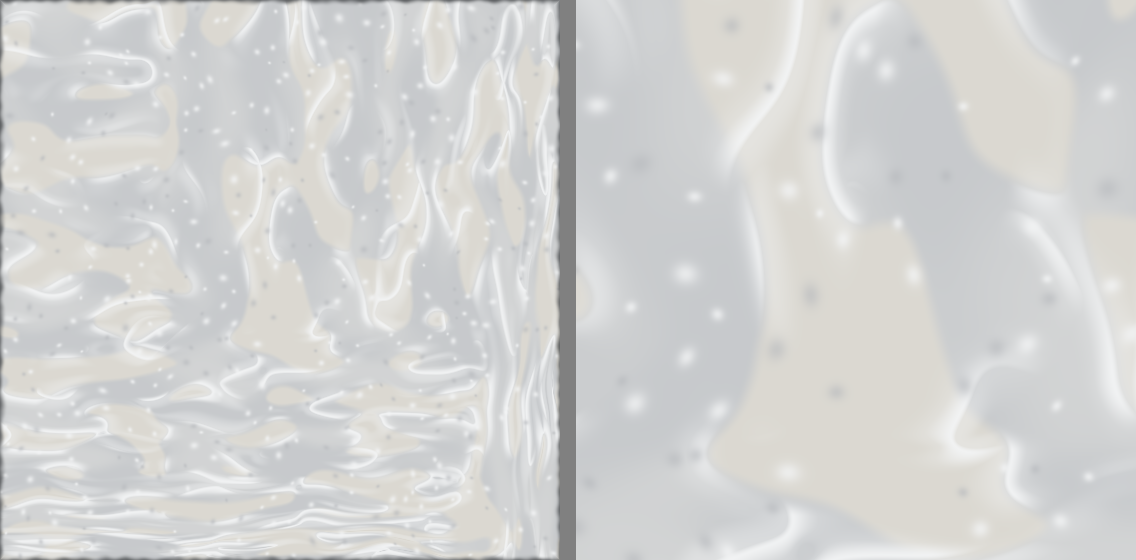
Left, the full canvas; right, a detail of the centre.
Reproduce this pattern procedurally as a Shadertoy shader.

```glsl
// Pale abstract relief: grey and beige patches with white, one-sided brush strokes.
// Noise is stretched sideways or upright by region and packed towards the bottom and
// right; its contours become patches and strokes, then specks and a dark rim are added.

const vec3 GREY_DEEP  = vec3(0.780, 0.790, 0.800);
const vec3 GREY_PALE  = vec3(0.822, 0.828, 0.830);
const vec3 BEIGE      = vec3(0.858, 0.848, 0.820);
const vec3 WHITE      = vec3(0.950, 0.955, 0.958);
const vec3 SPECK_DARK = vec3(0.715, 0.725, 0.740);
const vec3 RIM        = vec3(0.300, 0.310, 0.320);

const float BEIGE_LEVEL  = 0.09;   // higher gives less beige
const float STROKE_WIDTH = 0.011;  // soft side of a stroke
const float STROKE_EDGE  = 0.003;  // crisp side of a stroke
const float HALO_WIDTH   = 0.019;
const float WOBBLE       = 0.022;
const float SPECK_GRID   = 30.0;
const float RIM_WIDTH    = 0.013;

vec2 hash2(vec2 p) {
    vec2 q = vec2(dot(p, vec2(127.1, 311.7)), dot(p, vec2(269.5, 183.3)));
    return fract(sin(q) * 43758.5453);
}

float cornerSlope(vec2 cell, vec2 f, vec2 corner) {
    float angle = 6.2832 * hash2(cell + corner).x;
    return dot(vec2(cos(angle), sin(angle)), f - corner);
}

// Gradient noise, roughly -0.6 to 0.6
float noise(vec2 p) {
    vec2 i = floor(p), f = fract(p);
    vec2 u = f * f * f * (f * (f * 6.0 - 15.0) + 10.0);
    float low  = mix(cornerSlope(i, f, vec2(0, 0)), cornerSlope(i, f, vec2(1, 0)), u.x);
    float high = mix(cornerSlope(i, f, vec2(0, 1)), cornerSlope(i, f, vec2(1, 1)), u.x);
    return mix(low, high, u.y);
}

// 0 where features lie flat, 1 where they stand upright
float uprightness(vec2 p) {
    float region = max(min(p.x - 0.33, p.y - 0.42), p.x - 0.82);
    return smoothstep(-0.05, 0.05, region + 0.12 * noise(p * 5.0 + 3.0));
}

// Directional noise, finer towards the bottom and the right
float field(vec2 p, float seed) {
    vec2 flatSpace = vec2(6.5 * p.x, 5.0 * log(max(p.y, 0.0) + 0.1) + 5.0 * p.y);
    vec2 tallSpace = vec2(7.0 * p.x - 2.5 * log(1.08 - min(p.x, 1.0)), 5.5 * p.y);
    return mix(noise(flatSpace + seed), noise(tallSpace + seed + 50.0), uprightness(p));
}

// Approximate signed distance to the zero contour of a field value
float contourDistance(vec2 p, float seed, float level) {
    const float e = 0.002;
    float value = field(p, seed);
    vec2 slope = vec2(field(p + vec2(e, 0), seed), field(p + vec2(0, e), seed)) - value;
    return (value - level) / max(length(slope) / e, 1.8);
}

// Brush stroke: crisp on one side, fading on the other, with a faint halo
float stroke(float d, float strength) {
    float crisp = smoothstep(-STROKE_EDGE, STROKE_EDGE, d);
    float fade = exp(-pow(max(d, 0.0) / STROKE_WIDTH, 2.0));
    float halo = exp(-pow(d / HALO_WIDTH, 2.0));
    return strength * max(crisp * fade, 0.4 * halo);
}

// Soft specks: x is the white amount, y the dark amount
vec2 specks(vec2 p) {
    vec2 g = p * SPECK_GRID, amount = vec2(0.0);
    for (int y = -1; y <= 1; y++)
    for (int x = -1; x <= 1; x++) {
        vec2 cell = floor(g) + vec2(x, y);
        vec2 kind = hash2(cell + 71.0);
        float radius = mix(0.08, 0.20, kind.y);
        float dist = length(g - cell - hash2(cell));
        float dot1 = exp(-pow(dist / radius, 2.0));
        amount = max(amount, dot1 * vec2(step(kind.x, 0.32), step(0.80, kind.x)));
    }
    return amount;
}

void mainImage(out vec4 fragColor, in vec2 fragCoord) {
    vec2 uv = fragCoord / iResolution.xy;
    vec2 p = uv + WOBBLE * vec2(noise(uv * 8.0), noise(uv * 8.0 + 20.0));

    // Patches of grey and beige
    float patchDist = contourDistance(p, 0.0, BEIGE_LEVEL);
    float shade = smoothstep(-0.25, 0.35, field(p, 91.0));
    vec3 color = mix(GREY_DEEP, GREY_PALE, shade);
    color = mix(color, BEIGE, smoothstep(-0.004, 0.007, patchDist));

    // Broken white strokes, some bordering the patches and some free
    float borderStrength = smoothstep(-0.02, 0.22, field(p, 31.0));
    float freeStrength = smoothstep(-0.02, 0.20, field(p, 57.0));
    float white = max(stroke(-patchDist, borderStrength),
                      stroke(contourDistance(p, 17.0, 0.0), freeStrength));
    color = mix(color, WHITE, white);

    // Specks
    vec2 speck = specks(p);
    color = mix(color, WHITE, 0.75 * speck.x);
    color = mix(color, SPECK_DARK, 0.55 * speck.y);

    // Uneven dark rim
    vec2 toEdge = min(uv, 1.0 - uv);
    float edge = min(toEdge.x, toEdge.y) + 0.006 * noise(uv * 38.0);
    float rim = 1.0 - smoothstep(-0.003, RIM_WIDTH, edge);
    color = mix(color, RIM, 0.85 * rim * rim);

    fragColor = vec4(color, 1.0);
}
```
